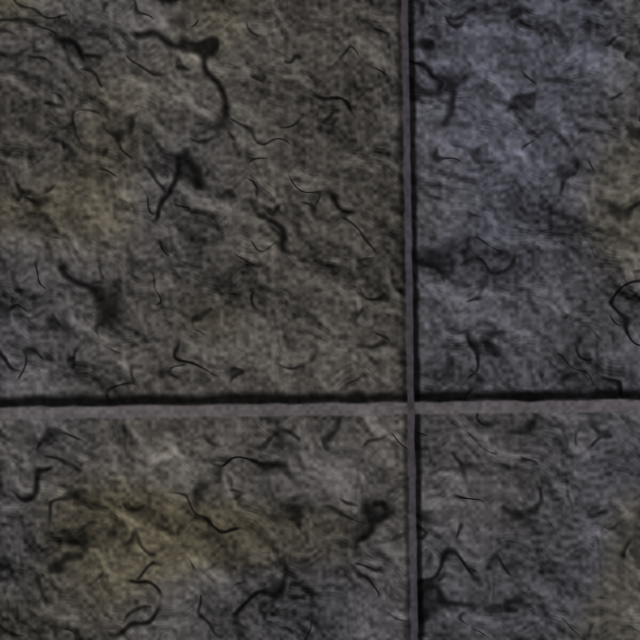
Write a WebGL 1 fragment shader that draws this texture.

```glsl
precision highp float;
uniform vec2 u_resolution;

const vec3 STONE_WARM = vec3(1.05, 1.00, 0.94);
const vec3 STONE_COOL = vec3(0.98, 0.98, 1.10);
const vec3 JOINT_LIGHT = vec3(0.35, 0.33, 0.34);
const vec3 JOINT_DIM = vec3(0.26, 0.24, 0.27);

float hash(vec2 p) {
  return fract(sin(dot(p, vec2(127.1, 311.7))) * 43758.5453);
}

float noise(vec2 p) {
  vec2 i = floor(p);
  vec2 f = fract(p);
  f = f * f * (3.0 - 2.0 * f);
  float low = mix(hash(i), hash(i + vec2(1.0, 0.0)), f.x);
  float high = mix(hash(i + vec2(0.0, 1.0)), hash(i + vec2(1.0)), f.x);
  return mix(low, high, f.y);
}

float fbm(vec2 p) {
  float sum = 0.0;
  float amplitude = 0.5;
  for (int i = 0; i < 5; i++) {
    sum += amplitude * noise(p);
    p = mat2(1.6, 1.2, -1.2, 1.6) * p + 17.3;
    amplitude *= 0.6;
  }
  return sum;
}

// Axes along and across the falling diagonal grain
vec2 grainSpace(vec2 p) {
  return vec2(dot(p, vec2(0.86, -0.51)) * 0.6, dot(p, vec2(0.51, 0.86)));
}

vec2 warp(vec2 p, float frequency, float amount) {
  vec2 q = p * frequency;
  return p + amount * (vec2(noise(q), noise(q + 41.7)) - 0.5);
}

float stoneHeight(vec2 p) {
  return fbm(grainSpace(warp(p, 24.0, 0.035)) * 17.0);
}

// Broken dark fissures following the noise contours
float fissures(vec2 p, float frequency, float width) {
  vec2 q = grainSpace(warp(p, 30.0, 0.045)) * frequency;
  float line = abs(noise(q) - 0.5);
  float breaks = smoothstep(0.48, 0.72, noise(p * frequency * 1.3 + 9.1));
  return (1.0 - smoothstep(0.0, width, line)) * breaks;
}

float stoneShade(vec2 p) {
  vec2 lightStep = vec2(0.0018, 0.0038);
  float height = stoneHeight(p);
  float relief = stoneHeight(p - lightStep) - stoneHeight(p + lightStep);
  float shade = 0.275 + 0.55 * relief + 0.22 * (height - 0.576);
  shade += 0.13 * (noise(p * 150.0) - 0.5);
  shade += 0.09 * (noise(p * 7.0) - 0.5);
  float dark = max(fissures(p, 13.0, 0.07), 0.75 * fissures(p + 3.7, 27.0, 0.10));
  return max(shade * (1.0 - 0.72 * dark), 0.035);
}

float band(float d, float halfWidth, float softness) {
  return 1.0 - smoothstep(halfWidth - softness, halfWidth + softness, abs(d));
}

void main() {
  vec2 uv = gl_FragCoord.xy / u_resolution;

  // Signed distances to the slightly tilted joints
  float wobble = 0.003 * (noise(uv * 35.0) - 0.5);
  float across = uv.x - (0.648 - 0.016 * uv.y) + 0.5 * wobble;
  float above = uv.y - (0.354 + 0.012 * uv.x) + wobble;
  vec2 panel = step(vec2(0.0), vec2(across, above));

  // Each panel has its own rock face and tint
  float shade = stoneShade(uv + panel * vec2(5.3, 8.9));
  float coolness = clamp(0.25 + 0.35 * panel.x + 0.3 * panel.x * panel.y
    + 0.8 * (noise(uv * 4.0 + 2.0) - 0.5), 0.0, 1.0);
  vec3 color = shade * mix(STONE_WARM, STONE_COOL, coolness);
  float olive = smoothstep(0.5, 0.85, noise(uv * 6.0 + 20.0));
  color *= mix(vec3(1.0), vec3(1.03, 1.0, 0.86), olive);

  // Ragged shadows where the stone meets the joints
  float ragged = 0.7 + 0.6 * noise(uv * 45.0);
  float ledgeShadow = band(above - 0.017, 0.009 * ragged, 0.007);
  float sideShadow = band(across - 0.009, 0.005 * ragged, 0.004);
  float leftShadow = band(across + 0.009, 0.004 * ragged, 0.005) * 0.45;
  color *= 1.0 - 0.78 * ledgeShadow;
  color *= 1.0 - max(0.75 * sideShadow, leftShadow);

  // Worn mortar, brighter on the horizontal ledge
  float grit = 0.78 + 0.28 * noise(uv * 160.0) + 0.16 * noise(uv * 28.0);
  color = mix(color, JOINT_DIM * grit, 0.9 * band(across, 0.005, 0.002));
  float ledge = band(above, 0.0095, 0.003);
  float crossing = 1.0 - 0.3 * band(across, 0.006, 0.004);
  color = mix(color, JOINT_LIGHT * grit * crossing, 0.9 * ledge);

  gl_FragColor = vec4(color, 1.0);
}
```
